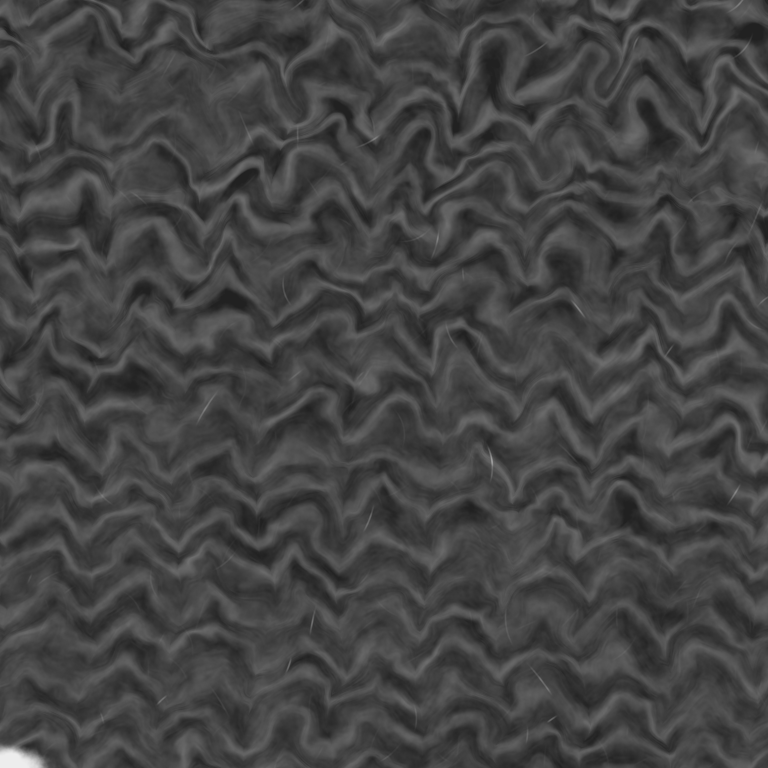
Reproduce this texture procedurally as a WebGL 2 fragment shader.

```glsl
#version 300 es
precision highp float;
// Dark grey knitted wool: fuzzy chevron stitches, loose hairs and one bare corner.
uniform vec2 u_resolution;
out vec4 outColor;

const vec2 STITCHES = vec2(9.3, 19.5);   // repeats across and down
const float CHEVRON_RISE = 1.0;          // leg height, in rows
const float APEX_ROUNDING = 0.03;
const float WARP_BROAD = 0.022;          // slow drift of the cloth
const float WARP_STITCH = 0.5;           // wobble of single stitches
const float LEG_SHIFT = 0.75;            // slip of each leg along its column
const float TILT = 0.06;
const float WOOL_GREY = 0.290;
const float RIDGE_CONTRAST = 0.115;
const float PIT_DEPTH = 0.095;
const float GRAIN = 0.085;
const float FUZZ = 0.085;
const float MOTTLE = 0.075;
const float HAIR_CELLS = 9.0;
const float HAIR_WIDTH = 0.0012;
const float HAIR_LIGHT = 0.22;
const vec2 DENT_CENTER = vec2(0.885, 0.205);
const vec3 GROUND_COLOR = vec3(0.93);

float hash(vec2 p) {
    vec3 q = fract(vec3(p.xyx) * 0.1031);
    q += dot(q, q.yzx + 33.33);
    return fract((q.x + q.y) * q.z);
}

float noise(vec2 p) {
    vec2 i = floor(p), f = fract(p);
    f = f * f * (3.0 - 2.0 * f);
    return mix(mix(hash(i), hash(i + vec2(1, 0)), f.x),
               mix(hash(i + vec2(0, 1)), hash(i + vec2(1, 1)), f.x), f.y);
}

float fbm(vec2 p) {
    float sum = 0.0, weight = 0.53;
    for (int i = 0; i < 4; i++) {
        sum += weight * noise(p);
        p = mat2(1.6, 1.2, -1.2, 1.6) * p + 17.3;
        weight *= 0.5;
    }
    return sum;
}

vec2 noise2(vec2 p) {
    return vec2(noise(p + 40.0), noise(p + 90.0)) - 0.5;
}

// Brightness of the knitted relief at p
float knit(vec2 p) {
    float rough = smoothstep(0.1, 1.0, p.y);
    vec2 warped = p + WARP_BROAD * noise2(p * 5.0);
    warped += TILT * vec2(-p.y, p.x);
    vec2 g = warped * STITCHES;
    g += WARP_STITCH * (0.7 + 0.7 * rough) * noise2(g * vec2(1.9, 1.0)) * vec2(0.7, 1.2);
    g += 0.22 * noise2(g * vec2(5.0, 2.6) + 12.0) * vec2(0.5, 1.3);

    // Strands climb to an apex and fall into a valley; each leg slips a little
    float side = fract(g.x) - 0.5;
    float t = sqrt(4.0 * side * side + APEX_ROUNDING);
    float phase = g.y + t * CHEVRON_RISE;
    float slip = noise(vec2(g.x * 2.6 + 3.0, g.y * 0.9));
    float wave = 6.28318 * (phase + LEG_SHIFT * (0.6 + 0.6 * rough) * (slip - 0.5));
    float bump = 0.5 + 0.5 * cos(wave + 0.5 * sin(wave));

    // Legs swell and fade, so the rows break up
    float strength = mix(0.1, 1.75, noise(vec2(g.x * 3.1, phase * 1.2) + 7.0));
    float value = WOOL_GREY + RIDGE_CONTRAST * strength * (bump - 0.5);
    value -= 0.02 * smoothstep(-0.2, 0.2, side) * smoothstep(0.5, 0.3, side) - 0.008;

    // Shadowed holes under the apex and between columns
    float joint = max(smoothstep(0.6, 0.1, t), 0.8 * smoothstep(0.65, 1.0, t));
    float hole = smoothstep(0.5, 0.0, bump) * joint;
    value -= PIT_DEPTH * hole * noise(g * 1.3 + 30.0) * (0.6 + 0.8 * rough);

    // Fibres along the strands, then overall fuzz
    float grain = 0.55 * noise(vec2(g.x * 7.0, phase * 4.5))
                + 0.45 * noise(vec2(g.x * 14.0, phase * 13.0));
    value += GRAIN * (grain - 0.5);
    value += FUZZ * (fbm(p * 85.0) - 0.5) + MOTTLE * (fbm(p * 26.0 + 5.0) - 0.5);
    value += 0.035 * (noise(p * 6.0 + 60.0) - 0.5);
    return value;
}

// Sparse curved hairs, a few of them bright
float hairs(vec2 p) {
    float light = 0.0, edge = 0.7 / min(u_resolution.x, u_resolution.y);
    vec2 home = floor(p * HAIR_CELLS);
    for (int k = 0; k < 27; k++) {
        vec2 cell = home + vec2(k % 3, (k / 3) % 3) - 1.0;
        vec2 seed = cell + 50.0 + 37.0 * float(k / 9);
        vec2 center = (cell + vec2(hash(seed), hash(seed + 11.0))) / HAIR_CELLS;
        float angle = 1.5 + 2.2 * (hash(seed + 23.0) - 0.5);
        vec2 q = p - center;
        q = vec2(dot(q, vec2(cos(angle), sin(angle))), dot(q, vec2(-sin(angle), cos(angle))));
        float reach = mix(0.007, 0.032, hash(seed + 31.0));
        float bend = 24.0 * (hash(seed + 43.0) - 0.5);
        float d = abs(q.y - bend * q.x * q.x);
        float line = 1.0 - smoothstep(0.0, HAIR_WIDTH + edge, d);
        float glint = pow(hash(seed + 57.0), 9.0);
        light += line * smoothstep(reach, 0.2 * reach, abs(q.x)) * (0.12 + glint);
    }
    return light * (0.4 + 0.9 * noise(p * 90.0));
}

void main() {
    vec2 p = gl_FragCoord.xy / u_resolution;
    float value = knit(p);

    // Soft dent in the cloth
    vec2 dent = (p - DENT_CENTER) / vec2(0.055, 0.035);
    value -= 0.065 * exp(-dot(dent, dent));
    value = max(value, 0.13) + HAIR_LIGHT * hairs(p);

    // Bright ground beyond the fuzzy corner
    float corner = length(p / vec2(0.062, 0.029)) + 0.4 * (fbm(p * 60.0) - 0.5);
    vec3 color = mix(GROUND_COLOR, vec3(value), smoothstep(0.6, 1.25, corner));
    outColor = vec4(color, 1.0);
}
```
